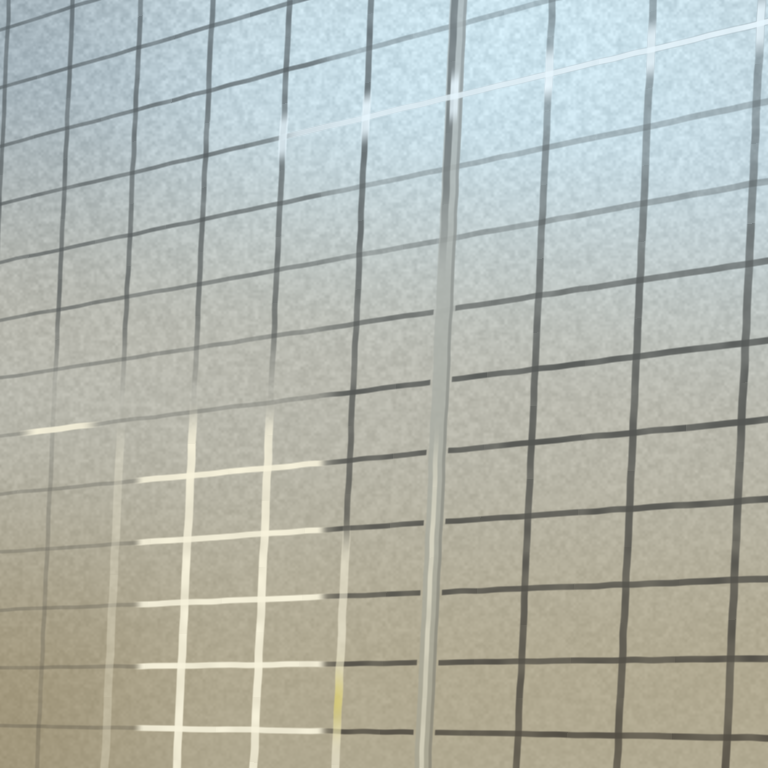
Give the GLSL for this pattern, as a three.js fragment shader.

```glsl
// Brushed panel ruled with a skewed grid of grooves seen in perspective.
// A projective map gives grid coordinates; each groove is a distance band whose
// dark ink or bright glint depends on its index, over a grained light gradient.
#define COLUMN_RATE 12.365
#define COLUMN_SQUEEZE 0.3533
#define COLUMN_LEAN 0.047
#define ROW_PITCH 0.0755
#define ROW_SPREAD 0.0281
#define SOFTNESS 0.0016
#define GRAIN 0.10
#define SEAM_COLUMN 6.0
#define GLINT_ROW 9.0
#define WARM_GLINT vec3(0.97, 0.95, 0.86)
#define COOL_GLINT vec3(0.91, 0.97, 1.0)

varying vec2 vUv;

float hash(vec2 p) {
  return fract(sin(dot(p, vec2(12.9898, 78.233))) * 43758.5453);
}

float noise(vec2 p) {
  vec2 i = floor(p), f = fract(p);
  f = f * f * (3.0 - 2.0 * f);
  return mix(mix(hash(i), hash(i + vec2(1.0, 0.0)), f.x),
             mix(hash(i + vec2(0.0, 1.0)), hash(i + 1.0), f.x), f.y);
}

float stroke(float d, float halfWidth) {
  return 1.0 - smoothstep(halfWidth - SOFTNESS, halfWidth + SOFTNESS, abs(d));
}

float band(float x, float lo, float hi, float soft) {
  return smoothstep(lo - soft, lo + soft, x) * (1.0 - smoothstep(hi - soft, hi + soft, x));
}

float below(float x, float lo, float hi) {
  return 1.0 - smoothstep(lo, hi, x);
}

float same(float a, float b) {
  return step(abs(a - b), 0.5);
}

// Warm at the foot, cool at the top, with a glow and dim left corners.
vec3 surface(vec2 p) {
  vec3 c = mix(vec3(0.69, 0.66, 0.565), vec3(0.725, 0.725, 0.685), smoothstep(0.08, 0.55, p.y));
  c = mix(c, vec3(0.755, 0.82, 0.85), smoothstep(0.48, 0.88, p.y + 0.12 * (p.x - 0.5)));
  vec2 glow = (p - vec2(0.68, 0.95)) * vec2(1.6, 3.0);
  c += vec3(0.04, 0.07, 0.08) * exp(-2.0 * dot(glow, glow));
  c -= vec3(0.11, 0.12, 0.12) * below(p.x, 0.0, 0.4) * smoothstep(0.5, 0.95, p.y);
  c -= vec3(0.06, 0.07, 0.08) * below(p.x, 0.0, 0.35) * below(p.y, 0.05, 0.5);
  float grain = 0.6 * noise(p * 150.0) + 0.4 * noise(p * 290.0 + 17.0) - 0.5;
  return c + GRAIN * grain * (0.5 + 0.9 * p.y);
}

void main() {
  vec2 p = vUv;
  float u = p.x, v = p.y;

  // Grid coordinates, nearest groove and offset from it in canvas units
  float across = u + 0.0352 - COLUMN_LEAN * v;
  float squeeze = 1.0 + COLUMN_SQUEEZE * across;
  vec2 cell = vec2(squeeze * squeeze / COLUMN_RATE, ROW_PITCH + ROW_SPREAD * u);
  vec2 grid = vec2(COLUMN_RATE * across / squeeze, (v - 0.0547 + 0.0156 * u) / cell.y);
  vec2 id = floor(grid + 0.5);
  vec2 off = (grid - id) * cell;
  off += 0.0012 * (vec2(noise(vec2(v * 40.0, id.x)), noise(vec2(u * 40.0, id.y))) - 0.5);
  float wear = 0.72 + 0.28 * noise(p * 45.0 + id * 3.0);
  float seam = same(id.x, SEAM_COLUMN);
  vec3 ink = mix(vec3(0.32, 0.30, 0.26), vec3(0.35, 0.39, 0.41), v);
  vec3 glint = mix(WARM_GLINT, COOL_GLINT, smoothstep(0.5, 0.75, v));
  vec3 color = surface(p);

  // Dark rows: strong at lower right, faint where the light washes over
  float leftRow = 0.35 + 0.42 * smoothstep(5.0, 8.0, id.y);
  float rightRow = 1.0 - 0.6 * smoothstep(5.0, 7.5, id.y);
  float rowInk = mix(leftRow, rightRow, smoothstep(0.41, 0.45, u));
  rowInk *= 1.0 - seam * stroke(off.x, 0.014) * below(v, 0.55, 0.75);
  color = mix(color, ink, rowInk * wear * stroke(off.y, 0.0022 + 0.0022 * u));

  // Dark columns: the left ones vanish at mid height
  float leftInk = 0.8 * smoothstep(0.45, 0.62, v) + 0.3 * step(id.x, 1.5) * below(v, 0.4, 0.5);
  float midInk = 0.85 * smoothstep(0.26, 0.34, v);
  float rightInk = 0.95 - 0.4 * smoothstep(0.5, 0.9, v);
  float columnInk = id.x < 4.5 ? leftInk : (id.x < 5.5 ? midInk : rightInk);
  columnInk *= 1.0 - seam;
  color = mix(color, ink, columnInk * wear * stroke(off.x, 0.0026 + 0.0026 * u));

  // Wide pale seam with a shaded edge, a lit core below and a dark core above
  vec3 seamTone = mix(vec3(0.65, 0.64, 0.57), vec3(0.68, 0.72, 0.73), v);
  color = mix(color, seamTone, 0.8 * seam * stroke(off.x, 0.011));
  color = mix(color, ink, 0.28 * seam * stroke(off.x - 0.009, 0.002));
  color = mix(color, glint, 0.55 * wear * seam * stroke(off.x + 0.002, 0.003) * below(v, 0.36, 0.46));
  color = mix(color, ink, 0.7 * wear * seam * stroke(off.x + 0.005, 0.0045) * smoothstep(0.62, 0.8, v));

  // Lit rows: lower block, one short dash, and the long upper streak
  float rowGlint = step(id.y, 4.5) * band(u, 0.18, 0.42, 0.008);
  rowGlint += same(id.y, 5.0) * band(u, 0.035, 0.12, 0.015);
  rowGlint += same(id.y, GLINT_ROW) * smoothstep(0.35, 0.39, u) * (0.7 + 0.3 * u);
  color = mix(color, glint, rowGlint * (0.5 + 0.5 * wear) * stroke(off.y, 0.0038));

  // Lit columns: lower block, and sparkles where columns cross the streak
  float columnGlint = (same(id.x, 3.0) + same(id.x, 4.0)) * below(v, 0.42, 0.48);
  columnGlint += 0.65 * same(id.x, 5.0) * below(v, 0.26, 0.33);
  columnGlint += 0.35 * same(id.x, 2.0) * below(v, 0.4, 0.46);
  columnGlint += step(3.5, id.x) * below(abs(grid.y - GLINT_ROW), 0.15, 0.45);
  vec2 spot = (p - vec2(0.438, 0.085)) * vec2(60.0, 28.0);
  vec3 columnLight = mix(glint, vec3(0.92, 0.86, 0.42), exp(-dot(spot, spot)));
  color = mix(color, columnLight, columnGlint * wear * stroke(off.x, 0.0052));

  gl_FragColor = vec4(clamp(color, 0.0, 1.0), 1.0);
}
```
